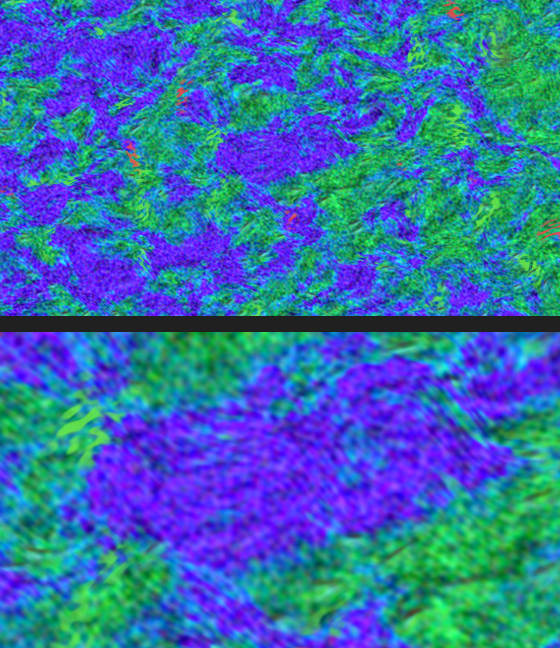
Top, the full canvas; bottom, a detail of the centre.
Reproduce this texture map procedurally as a Shadertoy shader.

```glsl
// Rugged false-colour relief: violet valleys falling to the right, green ridges
// rising to the right, blue and teal patches between. Stretched gradient noise
// is summed to a height, equalised to 0..1, coloured by a ramp and flecked.

const float RIDGE_ANGLE = 0.60;
const float VALLEY_ANGLE = -0.60;
const float PATCH_ANGLE = 0.42;
const vec2 RIDGE_FREQ = vec2(0.9, 3.1);
const vec2 VALLEY_FREQ = vec2(0.7, 4.0);
const vec2 PATCH_FREQ = vec2(7.5, 13.0);
const vec2 STRIA_FREQ = vec2(20.0, 70.0);
const vec2 GRAIN_FREQ = vec2(62.0, 135.0);
const float WARP = 0.011;
const float RIDGE_GAIN = 1.1;
const float VALLEY_GAIN = 1.35;
const float PATCH_GAIN = 0.64;
const float STRIA_GAIN = 0.27;
const float GRAIN_GAIN = 0.15;
const float EAST_RISE = 0.35;      // greener towards the right
const float LIGHT_GAIN = 0.12;
const float CHROMA_GAIN = 0.055;
const float FLECK_CELL = 0.075;
const float FLECK_SHARE = 0.65;

// Height ramp, with the level at which each colour is pure
const vec3 RAMP[6] = vec3[6](
    vec3(0.37, 0.14, 0.96), vec3(0.21, 0.37, 0.87), vec3(0.11, 0.50, 0.77),
    vec3(0.10, 0.58, 0.63), vec3(0.10, 0.59, 0.44), vec3(0.13, 0.68, 0.30));
const float LEVEL[6] = float[6](0.15, 0.305, 0.455, 0.625, 0.81, 0.97);

const vec3 LIME = vec3(0.42, 0.92, 0.28);
const vec3 CORAL = vec3(0.92, 0.28, 0.30);
const vec3 OLIVE = vec3(0.42, 0.50, 0.10);
const vec3 FOAM = vec3(0.45, 0.95, 0.88);
const vec3 RUST = vec3(0.34, 0.14, 0.12);

vec2 hash2(vec2 p) {
    vec3 q = fract(p.xyx * vec3(0.1031, 0.1030, 0.0973));
    q += dot(q, q.yzx + 33.33);
    return fract((q.xx + q.yz) * q.zy);
}

float cornerSlope(vec2 cell, vec2 offset) {
    float a = 6.2832 * hash2(cell).x;
    return dot(vec2(cos(a), sin(a)), offset);
}

// Gradient noise scaled to a deviation of about one
float gnoise(vec2 p) {
    vec2 i = floor(p), f = p - i, e = vec2(1.0, 0.0);
    vec2 u = f * f * f * (f * (f * 6.0 - 15.0) + 10.0);
    float low = mix(cornerSlope(i, f), cornerSlope(i + e, f - e), u.x);
    float high = mix(cornerSlope(i + e.yx, f - e.yx), cornerSlope(i + 1.0, f - 1.0), u.x);
    return mix(low, high, u.y) / 0.21;
}

// Coordinates along and across a direction
vec2 along(vec2 p, float angle) {
    vec2 d = vec2(cos(angle), sin(angle));
    return vec2(dot(p, d), dot(p, vec2(-d.y, d.x)));
}

// Soft band around the zero line of a noise
float band(float n, float sharpness) {
    return exp(-n * n * sharpness);
}

vec3 ramp(float level) {
    vec3 c = RAMP[0];
    for (int i = 1; i < 6; i++)
        c = mix(c, RAMP[i], clamp((level - LEVEL[i - 1]) / (LEVEL[i] - LEVEL[i - 1]), 0.0, 1.0));
    return c;
}

// Scattered short lips: a pale streak (x) under a dark one (y)
vec2 flecks(vec2 p) {
    vec2 cell = floor(p / FLECK_CELL), sum = vec2(0.0);
    for (int y = -1; y <= 1; y++)
    for (int x = -1; x <= 1; x++) {
        vec2 id = cell + vec2(x, y);
        vec2 place = hash2(id + 7.0), kind = hash2(id + 91.0);
        vec2 d = along(p - (id + place) * FLECK_CELL, mix(-0.2, 0.7, kind.y));
        d.x /= mix(0.010, 0.024, place.y);
        float pale = exp(-d.x * d.x - pow(abs(d.y) / 0.0065, 2.0));
        float dark = exp(-d.x * d.x * 1.5 - pow(abs(d.y - 0.0085) / 0.0034, 2.0));
        sum += step(kind.x, FLECK_SHARE) * vec2(pale, dark);
    }
    return min(sum, 1.0);
}

void mainImage(out vec4 fragColor, in vec2 fragCoord) {
    vec2 p = fragCoord / iResolution.y;
    vec2 w = p + WARP * vec2(gnoise(p * 6.0 + 3.0), gnoise(p * 6.0 + 47.0));
    vec2 ragged = w + 0.0016 * vec2(gnoise(p * 38.0 + 11.0), gnoise(p * 38.0 + 83.0));

    // Height from ridges, valleys, patches and striae
    float ridge = band(gnoise(along(ragged, RIDGE_ANGLE) * RIDGE_FREQ + 21.3), 4.0);
    float valley = band(gnoise(along(ragged, VALLEY_ANGLE) * VALLEY_FREQ + 64.7), 6.0);
    vec2 q = along(ragged, PATCH_ANGLE) * PATCH_FREQ;
    float patches = gnoise(q + 130.0) + 0.6 * gnoise(q * 2.1 + 170.0) + 0.35 * gnoise(q * 4.4 + 190.0);
    float stria = gnoise(along(w, VALLEY_ANGLE) * STRIA_FREQ + 210.0);
    float grain = gnoise(along(w, VALLEY_ANGLE) * GRAIN_FREQ + 5.0);
    float rough = mix(1.0, 0.6, max(ridge, 0.8 * valley));
    float height = RIDGE_GAIN * ridge - VALLEY_GAIN * valley + 0.03
        + EAST_RISE * (p.x - 0.89)
        + rough * (PATCH_GAIN * patches + STRIA_GAIN * stria + GRAIN_GAIN * grain);
    vec3 col = ramp(1.0 / (1.0 + exp(-1.75 * height)));

    // Light and hue variation
    float light = 0.7 * gnoise(q * 1.8 + 300.0) + 0.8 * gnoise(q * 4.0 + 340.0);
    float sparkle = gnoise(along(w, PATCH_ANGLE) * vec2(55.0, 100.0) + 370.0);
    col *= 1.0 + LIGHT_GAIN * rough * (light + 0.6 * sparkle);
    vec3 hue = vec3(gnoise(p * 112.0 + 400.0), gnoise(p * 96.0 + 450.0), gnoise(p * 104.0 + 500.0));
    col += CHROMA_GAIN * (hue + 0.5 * grain);

    // Speckled lime, coral and olive spots
    float upland = smoothstep(-0.9, 0.2, height);
    float speckle = smoothstep(-0.5, 1.1, gnoise(along(w, PATCH_ANGLE) * vec2(42.0, 80.0) + 550.0));
    float lime = smoothstep(0.9, 2.1, gnoise(w * 8.0 + 600.0)) * upland;
    float coral = smoothstep(1.95, 2.4, gnoise(w * 6.0 + 650.0));
    float olive = smoothstep(1.7, 2.4, gnoise(w * 3.5 + 700.0)) * ridge * upland;
    col = mix(col, OLIVE, 0.8 * olive);
    col = mix(col, LIME, 0.85 * lime * speckle);
    col = mix(col, CORAL, 0.9 * coral * speckle);

    // Lips, fading out over the violet ground
    vec2 lip = flecks(w) * mix(0.25, 1.0, upland) * mix(0.6, 1.0, speckle);
    col = mix(col, mix(FOAM, LIME, smoothstep(-0.3, 1.0, light)), 0.75 * lip.x);
    col = mix(col, RUST, 0.75 * lip.y);

    fragColor = vec4(clamp(col, 0.0, 1.0), 1.0);
}
```
